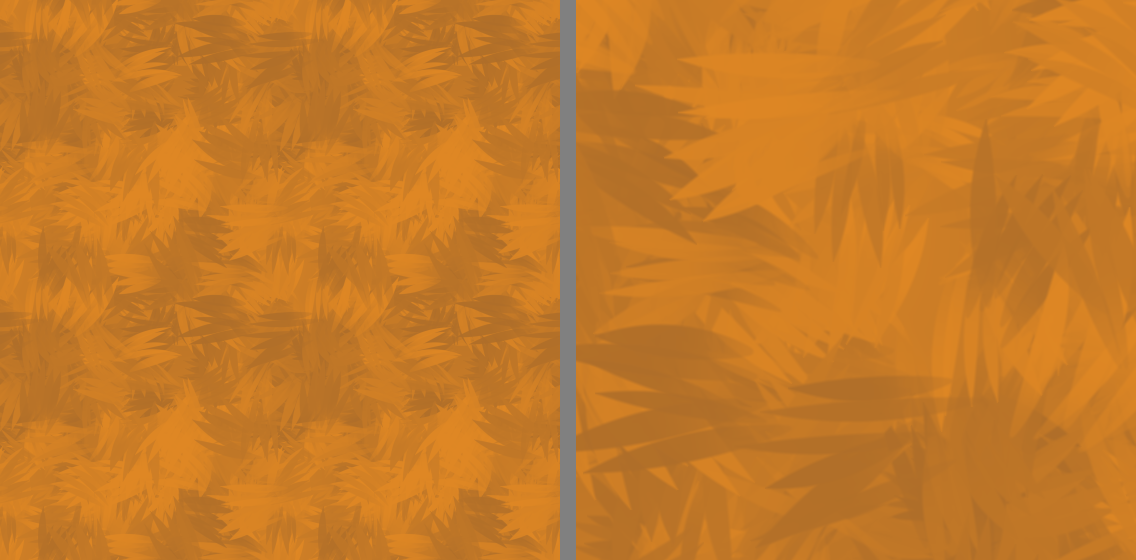
Left, the full canvas; right, a detail of the centre.
Reproduce this texture procedurally as a three.js fragment shader.

```glsl
// Tiling ochre paint: overlapping tufts of pointed, leaf-like brush dabs.
varying vec2 vUv;

const float REPEATS = 2.0;
const float TAU = 6.2831853;

vec3 hash3(vec3 seed) {
  seed = fract(seed * vec3(0.1031, 0.1030, 0.0973));
  seed += dot(seed, seed.yxz + 33.33);
  return fract((seed.xxy + seed.yxx) * seed.zyx);
}

mat2 turn(float angle) {
  float c = cos(angle), s = sin(angle);
  return mat2(c, -s, s, c);
}

// Broad light and dark areas, periodic over one tile
float broadTone(vec2 p) {
  p *= TAU;
  return 0.5 + 0.13 * sin(p.y + 1.3 * sin(p.x + 0.6))
             + 0.10 * sin(2.0 * p.x - p.y + 2.1 + sin(p.y));
}

// Opacity of one dab along +x: soft tail, sharp tip, slight bend
float dab(vec2 p, float len, float width, float bend, float blur) {
  float t = p.x / len + 0.5;
  if (t <= 0.0 || t >= 1.0) return 0.0;
  float side = abs(p.y - bend * (t - 0.5) * (t - 0.5));
  float halfWidth = width * 2.2 * pow(t, 0.65) * (1.0 - t) * (0.7 + 0.6 * t);
  float edge = smoothstep(-blur, blur, halfWidth - side);
  return edge * smoothstep(0.0, 0.03, t) * mix(0.3, 0.9, smoothstep(0.0, 0.55, t));
}

// Paints one layer of tufts, one per cell of a wrapping grid
float paintLayer(float tone, vec2 p, float grid, float layer) {
  vec2 q = p * grid;
  float blur = 0.0013 * REPEATS * grid;
  for (int j = -1; j <= 1; j++) {
    for (int i = -1; i <= 1; i++) {
      vec2 cell = floor(q) + vec2(float(i), float(j));
      vec2 id = floor(mod(cell + 0.5, grid));
      vec3 place = hash3(vec3(id + 3.0, layer * 7.0 + 1.0));
      vec3 look = hash3(vec3(id + 41.0, layer * 11.0 + 5.0));
      vec2 fromTuft = q - cell - place.xy;
      if (look.y > 0.85 || dot(fromTuft, fromTuft) > 0.9) continue;

      vec2 local = turn(place.z * TAU) * fromTuft;
      float tuftTone = broadTone((id + place.xy) / grid) + 0.95 * (look.x - 0.5);
      float bend = (look.z - 0.5) * 0.5;

      // Neighbouring dabs fan out and end at uneven lengths
      for (int k = 0; k < 6; k++) {
        float slot = float(k) - 2.5;
        vec3 r = hash3(vec3(id * 6.0 + float(k), layer * 13.0 + 17.0));
        vec2 offset = vec2((r.x - 0.5) * 0.35, slot * 0.1);
        vec2 b = turn(slot * 0.09 + (r.y - 0.5) * 0.45) * (local - offset);
        float cover = dab(b, 0.75 + 0.4 * r.z, 0.06 + 0.055 * r.y, bend, blur);
        float dabTone = tuftTone + (r.z - 0.5) * 0.16 + b.x * 0.08;
        tone = mix(tone, clamp(dabTone, 0.0, 1.0), cover);
      }
    }
  }
  return tone;
}

void main() {
  vec2 p = vUv * REPEATS;
  float tone = broadTone(p);

  // Small dabs first, larger ones on top
  for (int n = 0; n < 7; n++) {
    float layer = float(n);
    tone = paintLayer(tone, p, floor(9.0 - layer * 0.8), layer);
  }

  vec3 darkOchre = vec3(0.685, 0.43, 0.16);
  vec3 lightOrange = vec3(0.875, 0.53, 0.14);
  gl_FragColor = vec4(mix(darkOchre, lightOrange, tone), 1.0);
}
```
